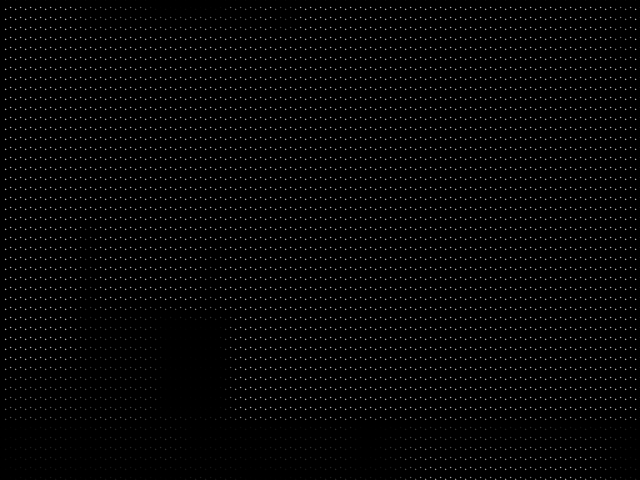
This pattern is drawn by a Shadertoy shader. Its source:

```glsl
// Fine grid of pale dots on black, 128 columns by 48 rows, with every
// second column set slightly lower. Each dot takes its brightness from a
// field of soft dark patches, roughened by noise, so whole areas fade out.

float hash(vec2 p) {
    return fract(sin(dot(p, vec2(127.1, 311.7))) * 43758.5453);
}

float valueNoise(vec2 p) {
    vec2 cell = floor(p);
    vec2 t = fract(p);
    t = t * t * (3.0 - 2.0 * t);
    float low = mix(hash(cell), hash(cell + vec2(1.0, 0.0)), t.x);
    float high = mix(hash(cell + vec2(0.0, 1.0)), hash(cell + 1.0), t.x);
    return mix(low, high, t.y);
}

// 1 inside a box, falling softly to 0 outside it
float softBox(vec2 p, vec2 center, vec2 halfSize, float blur) {
    vec2 d = abs(p - center) - halfSize;
    float dist = length(max(d, 0.0)) + min(max(d.x, d.y), 0.0);
    return 1.0 - smoothstep(-blur, blur, dist);
}

// Brightness of the dot at p, in units of the canvas height
float dotLight(vec2 p) {
    float cloud = valueNoise(p * 17.0);
    vec2 w = p + 0.014 * (vec2(cloud, valueNoise(p * 17.0 + 40.0)) - 0.5);
    float light = 1.0;

    // Top edge and upper right corner
    light *= 1.0 - 0.95 * softBox(p, vec2(0.389, 0.99), vec2(0.078, 0.016), 0.012);
    light *= 1.0 - 0.45 * softBox(w, vec2(0.36, 0.97), vec2(0.19, 0.03), 0.025);
    light *= 1.0 - 0.60 * softBox(w, vec2(0.595, 0.96), vec2(0.022, 0.03), 0.015);
    light *= 1.0 - 0.35 * softBox(w, vec2(1.295, 0.94), vec2(0.015, 0.06), 0.015);

    // Narrow upright streaks
    light *= 1.0 - 0.65 * softBox(w, vec2(0.182, 0.43), vec2(0.012, 0.10), 0.015);
    light *= 1.0 - 0.45 * softBox(w, vec2(0.440, 0.42), vec2(0.014, 0.06), 0.015);

    // Large dark patch at lower left
    light *= 1.0 - 0.97 * softBox(w, vec2(0.40, 0.235), vec2(0.08, 0.115), 0.025);
    light *= 1.0 - 0.60 * softBox(w, vec2(0.243, 0.24), vec2(0.08, 0.12), 0.03);
    light *= 1.0 - 0.40 * softBox(w, vec2(0.08, 0.16), vec2(0.10, 0.07), 0.04);

    // Dim band along the bottom, with a brighter pool at the right
    float band = softBox(p, vec2(0.667, 0.03), vec2(0.8, 0.094), 0.012);
    float pool = softBox(w, vec2(1.06, 0.02), vec2(0.20, 0.055), 0.06);
    float bandLight = 0.32 * cloud + 0.75 * pool;
    light *= mix(1.0, clamp(bandLight, 0.0, 1.0), band);

    // Uneven wear, strongest where the dots are already fading
    float wear = hash(floor(p * 96.0 + 0.5));
    return light * mix(0.6 + 0.5 * wear, 0.95 + 0.05 * wear, light);
}

void mainImage(out vec4 fragColor, in vec2 fragCoord) {
    // Row units, measured from the top left
    float rows = 48.0;
    float pixel = rows / iResolution.y;
    vec2 q = vec2(fragCoord.x, iResolution.y - fragCoord.y) * pixel;

    // Nearest dot in the staggered grid
    float column = floor((q.x - 0.0625) * 2.0 + 0.5);
    float drop = mix(0.75, 0.9375, mod(column, 2.0));
    float row = floor(q.y - drop + 0.5);
    vec2 center = vec2(column * 0.5 + 0.0625, row + drop);

    // Antialiased disc
    float disc = clamp(0.5 + (0.069 - length(q - center)) / pixel, 0.0, 1.0);
    disc *= step(0.5, column);

    vec2 place = vec2(center.x, rows - center.y) / rows;
    fragColor = vec4(vec3(0.67 * disc * dotLight(place)), 1.0);
}
```
